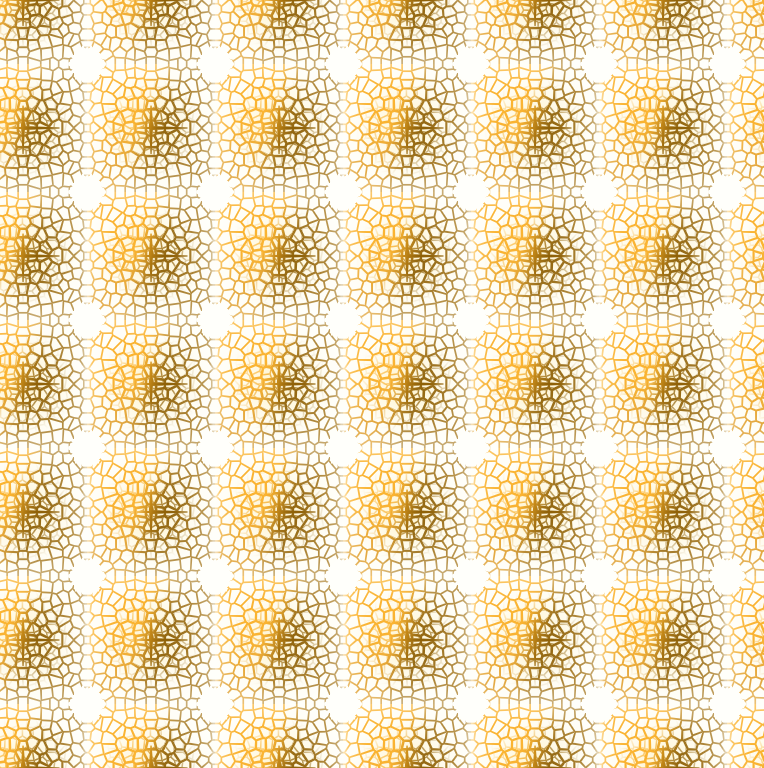
A Shadertoy shader for this pattern:

```glsl
// Gold and brown crackle lace: six by six round medallions with white gaps at the tile corners.

vec2 hash2(vec2 p) {
    vec3 h = fract(vec3(p.xyx) * vec3(0.1031, 0.1030, 0.0973));
    h += dot(h, h.yzx + 33.33);
    return fract((h.xx + h.yz) * h.zy);
}

// Seeds wrap every 12 cells and mirror beside the tile axes and seams.
vec2 seedPoint(vec2 cell) {
    vec2 wrapped = mod(cell + 6.0, 12.0) - 6.0;
    vec2 side = abs(wrapped);
    vec2 onAxis = step(side, vec2(0.5)) + step(vec2(5.5), side);
    vec2 nearAxis = max(step(side, vec2(1.5)), step(vec2(4.5), side));
    vec2 key = mix(wrapped, side, nearAxis);
    vec2 jitter = (hash2(key + 27.0) - 0.5) * 0.85;
    jitter *= mix(vec2(1.0), sign(wrapped), nearAxis) * (1.0 - onAxis);
    return cell + jitter;
}

// Distance to the closest border between Voronoi cells.
float crackDistance(vec2 q) {
    vec2 base = floor(q + 0.5);
    vec2 nearestCell = base, toNearest = vec2(9.0);
    for (int j = -1; j <= 1; j++)
    for (int i = -1; i <= 1; i++) {
        vec2 cell = base + vec2(i, j);
        vec2 toSeed = seedPoint(cell) - q;
        if (dot(toSeed, toSeed) < dot(toNearest, toNearest)) {
            toNearest = toSeed;
            nearestCell = cell;
        }
    }
    float border = 9.0;
    for (int j = -2; j <= 2; j++)
    for (int i = -2; i <= 2; i++) {
        vec2 toSeed = seedPoint(nearestCell + vec2(i, j)) - q;
        vec2 gap = toSeed - toNearest;
        if (dot(gap, gap) > 0.0001)
            border = min(border, dot(0.5 * (toSeed + toNearest), normalize(gap)));
    }
    return border;
}

// Straight branch from the tile centre, narrowing to its tip.
float branchDistance(vec2 p, vec2 tip, float halfWidth) {
    float t = clamp(dot(p, tip) / dot(tip, tip), 0.0, 1.0);
    return length(p - tip * t) - halfWidth * (1.0 - 0.7 * t);
}

float coverage(float dist, float pixel) {
    return clamp(0.5 - dist / pixel, 0.0, 1.0);
}

void mainImage(out vec4 fragColor, in vec2 fragCoord) {
    float pixel = 6.0 / iResolution.y;
    vec2 p = fragCoord * pixel;
    vec2 tile = fract(p - vec2(0.18, 0.0) + 0.5) - 0.5;
    float radius = length(tile);

    // Main net, heavier towards the centre
    float halfWidth = mix(0.0105, 0.0065, smoothstep(0.1, 0.5, radius));
    float net = coverage(crackDistance(tile * 12.0) / 12.0 - halfWidth, pixel);
    net *= mix(0.95, 0.68, smoothstep(0.3, 0.52, max(abs(tile.x), abs(tile.y))));

    // Second net overlapping the core
    vec2 shifted = tile * 12.0 + vec2(3.4, 2.7);
    float core = coverage(crackDistance(shifted) / 12.0 - 0.006, pixel);
    core *= 0.75 * smoothstep(0.42, 0.12, radius);

    // Central branches
    float branches = branchDistance(tile, vec2(0.28, 0.0), 0.016);
    branches = min(branches, branchDistance(tile, vec2(0.0, -0.2), 0.015));
    branches = min(branches, branchDistance(tile, vec2(0.0, 0.17), 0.018));
    branches = min(branches, branchDistance(tile, vec2(-0.18, 0.0), 0.009));
    float ink = max(max(net, core), coverage(branches, pixel));

    // Ragged round gap at each corner, pale strip along the upright seam
    vec2 corner = 0.5 - abs(tile);
    float angle = atan(corner.y, corner.x);
    float gapRadius = 0.135 + 0.012 * sin(angle * 16.0) + 0.008 * sin(angle * 28.0 + 1.0);
    ink *= coverage(gapRadius - length(corner), pixel);
    ink *= 1.0 - 0.45 * smoothstep(0.045, 0.01, corner.x);

    // Gold on the left turning brown to the right and below
    float shade = smoothstep(-0.16, 0.12, tile.x - 0.3 * tile.y);
    vec3 gold = mix(vec3(0.98, 0.69, 0.16), vec3(0.88, 0.64, 0.22), smoothstep(0.1, -0.4, tile.y));
    vec3 brown = mix(vec3(0.56, 0.38, 0.03), vec3(0.69, 0.53, 0.22), smoothstep(0.1, 0.5, radius));
    vec3 inkColor = mix(gold, brown, shade);

    // Warm haze behind the core
    float haze = 0.5 * exp(-12.0 * radius * radius);
    vec3 paper = mix(vec3(1.0, 1.0, 0.985), vec3(1.0, 0.92, 0.67), haze);
    fragColor = vec4(mix(paper, inkColor, ink), 1.0);
}
```
